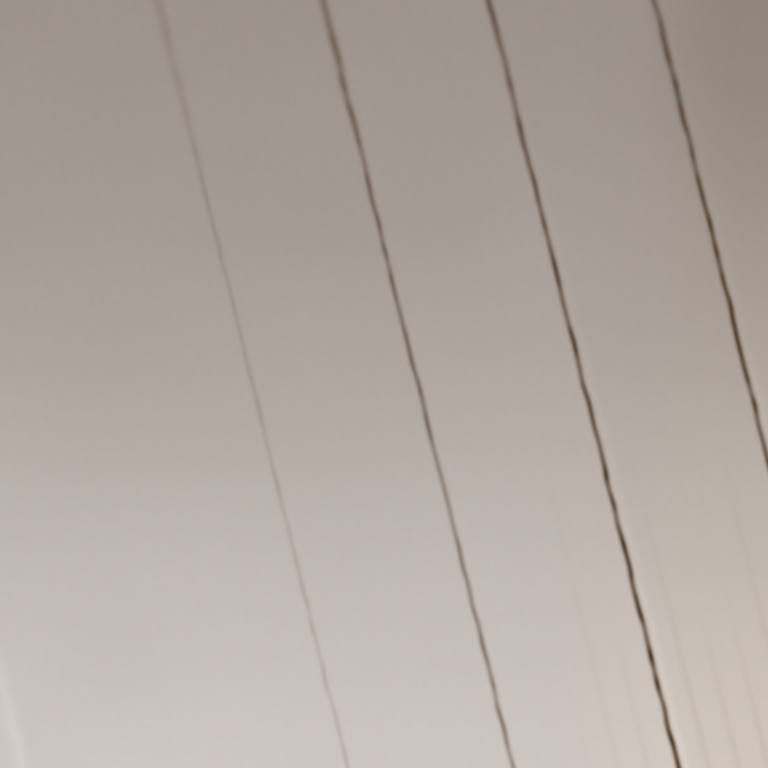
This texture is drawn by a WebGL 2 fragment shader. Its source:

```glsl
#version 300 es
precision highp float;
// Pale painted boards with slanted, unevenly worn grooves under soft light.
uniform vec2 u_resolution;
out vec4 outColor;

#define BOARD_WIDTH 0.2155
#define SLANT 0.247
#define FIRST_GROOVE 0.668
#define GROOVE_RADIUS 0.0036
#define GROOVE_DEPTH 0.29
#define WOBBLE 0.0022
#define STREAKS_PER_BOARD 5.5
#define STREAK_DEPTH 0.028
#define MOTTLE 0.012
#define GRAIN 0.006

const vec3 SHADE = vec3(0.615, 0.575, 0.550);
const vec3 MIDDLE = vec3(0.700, 0.667, 0.642);
const vec3 LIGHT = vec3(0.815, 0.783, 0.765);
const vec3 GROOVE_TINT = vec3(0.92, 1.0, 1.07);

float hash(vec2 p) {
    vec3 q = fract(p.xyx * 0.1031);
    q += dot(q, q.yzx + 33.33);
    return fract((q.x + q.y) * q.z);
}

float noise(vec2 p) {
    vec2 cell = floor(p), f = fract(p);
    f = f * f * (3.0 - 2.0 * f);
    float low = mix(hash(cell), hash(cell + vec2(1, 0)), f.x);
    float high = mix(hash(cell + vec2(0, 1)), hash(cell + vec2(1, 1)), f.x);
    return mix(low, high, f.y);
}

float softLine(float d, float radius) {
    return exp(-d * d / (radius * radius));
}

// Light rises towards the bottom, with a dim upper right corner.
vec3 paintColor(vec2 p) {
    vec3 color = mix(LIGHT, MIDDLE, smoothstep(-0.12, 0.62, p.y));
    color = mix(color, SHADE, smoothstep(0.28, 1.05, p.y));
    float corner = smoothstep(0.86, 1.02, p.x + 0.12 * p.y - 0.06);
    color -= vec3(0.050, 0.055, 0.070) * corner * smoothstep(0.35, 1.0, p.y);
    float warmth = smoothstep(0.65, 1.0, p.x) * (1.0 - p.y);
    return color + vec3(0.010, 0.004, -0.012) * warmth;
}

void main() {
    vec2 p = gl_FragCoord.xy / u_resolution;
    float pixel = 1.0 / min(u_resolution.x, u_resolution.y);

    // Board coordinate: whole numbers lie on the grooves.
    float board = (p.x + SLANT * p.y - FIRST_GROOVE) / BOARD_WIDTH;
    float id = floor(board + 0.5);
    float wobble = (noise(vec2(p.y * 38.0, id * 7.0 + 50.0)) - 0.5) * WOBBLE;
    float d = (board - id) * BOARD_WIDTH * inversesqrt(1.0 + SLANT * SLANT) + wobble;

    vec3 color = paintColor(p);
    color += (hash(vec2(floor(board) + 20.0, 3.0)) - 0.5) * 0.008;
    color += (noise(p * 7.0) - 0.5) * MOTTLE;
    color += (noise(p * 150.0) - 0.5) * GRAIN;

    // Thin brush streaks on the lower right boards.
    float streakPhase = board * STREAKS_PER_BOARD;
    float streakId = floor(streakPhase);
    float streak = softLine(fract(streakPhase) - 0.5, 0.12);
    float reach = 0.18 + 0.34 * hash(vec2(streakId + 40.0, 9.0));
    streak *= smoothstep(0.2, 1.2, board) * (1.0 - smoothstep(0.0, reach, p.y));
    color -= vec3(0.8, 1.0, 1.15) * STREAK_DEPTH * streak;

    // Grooves deepen to the right and fade towards the top.
    float depth = smoothstep(-1.8, 1.0, id);
    float rightSide = smoothstep(0.0, 1.0, id);
    float fade = mix(mix(1.05, 0.75, p.y), mix(1.6, 0.55, p.y), rightSide);
    float wear = 0.72 + 0.56 * noise(vec2(p.y * 55.0, id * 5.0 + 90.0));
    float blur = 1.0 + smoothstep(0.7, 1.0, p.y) * mix(1.2, 0.35, depth);
    float radius = max(GROOVE_RADIUS * blur, pixel);
    float groove = softLine(d, radius) * depth * fade * wear * GROOVE_DEPTH;
    color -= GROOVE_TINT * groove;

    // Lit rim beside deep grooves, and a pale seam at the lower left.
    float rim = softLine(d - 2.6 * GROOVE_RADIUS, 1.6 * GROOVE_RADIUS);
    color += 0.030 * rim * rightSide * (1.0 - p.y);
    float seam = softLine(d - 0.008, 0.009) * (1.0 - step(-2.5, id));
    color += 0.035 * seam * (1.0 - smoothstep(0.05, 0.24, p.y));

    outColor = vec4(clamp(color, 0.0, 1.0), 1.0);
}
```
